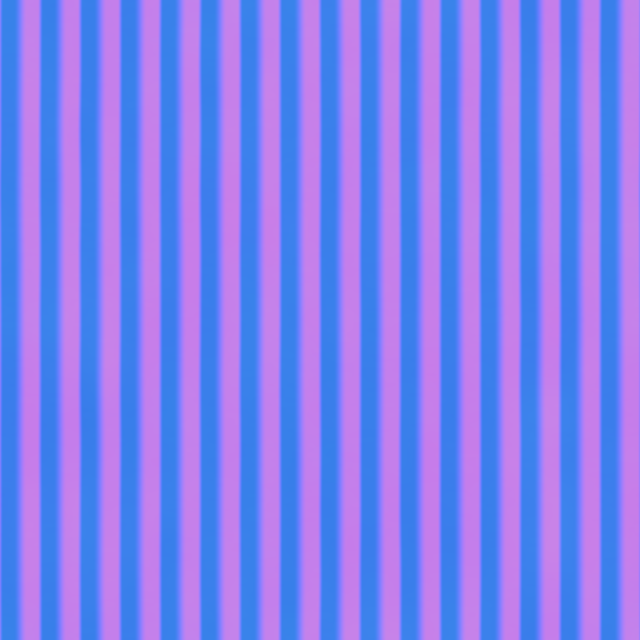
Write a Shadertoy shader that draws this texture map.

```glsl
// Tangent-space normal map of sixteen upright corrugated ridges.
// Each period has a broad rounded turn and a tight one between two flat slopes;
// wrapping value noise adds faint dents, so the tile repeats without a seam.

const float RIDGES = 16.0;
const float LEFT_TILT = -0.54;
const float RIGHT_TILT = 0.55;

// Integer hash of a lattice cell, 0 to 1
float hash(ivec2 cell, int seed) {
    uint h = uint(cell.x) * 1597334677u ^ uint(cell.y) * 3812015801u ^ uint(seed) * 2654435769u;
    h = (h ^ (h >> 16)) * 2246822519u;
    h = (h ^ (h >> 13)) * 3266489917u;
    h ^= h >> 16;
    return float(h & 65535u) / 65535.0;
}

// Value noise on a lattice that wraps after 'cells', -1 to 1
float wrapNoise(vec2 uv, ivec2 cells, int seed) {
    vec2 p = fract(uv) * vec2(cells);
    vec2 f = fract(p);
    ivec2 a = ivec2(floor(p)) % cells;
    ivec2 b = (a + 1) % cells;
    f = f * f * (3.0 - 2.0 * f);
    float low = mix(hash(a, seed), hash(ivec2(b.x, a.y), seed), f.x);
    float high = mix(hash(ivec2(a.x, b.y), seed), hash(b, seed), f.x);
    return 2.0 * mix(low, high, f.y) - 1.0;
}

// Soft step of given half width around a centre
float softStep(float centre, float halfWidth, float x) {
    return smoothstep(centre - halfWidth, centre + halfWidth, x);
}

// Sideways tilt across the ridges: tight turn near 0, broad turn near one half
float ridgeTilt(float x) {
    float phase = fract(x + 0.25) - 0.25;
    float tightTurn = 1.0 - softStep(0.005, 0.07, phase);
    float broadTurn = softStep(0.505, 0.165, phase);
    return mix(LEFT_TILT, RIGHT_TILT, max(tightTurn, broadTurn));
}

// Broad dents plus fine grain
float surfaceWear(vec2 uv, int seed) {
    float broad = wrapNoise(uv, ivec2(7, 6), seed);
    float medium = wrapNoise(uv, ivec2(24, 14), seed + 1);
    float grain = wrapNoise(uv, ivec2(64, 128), seed + 2);
    return 0.022 * broad + 0.014 * medium + 0.004 * grain;
}

void mainImage(out vec4 fragColor, in vec2 fragCoord) {
    vec2 uv = fragCoord / iResolution.xy;

    // Ridge slope with slight unevenness in both directions
    float wobble = 0.008 * wrapNoise(uv, ivec2(16, 10), 31);
    vec2 tilt = vec2(ridgeTilt(uv.x * RIDGES + wobble), 0.0);
    tilt += vec2(0.8 * surfaceWear(uv, 3), surfaceWear(uv, 17));

    // Unit normal packed into colour
    vec3 normal = vec3(tilt, sqrt(max(0.0, 1.0 - dot(tilt, tilt))));
    fragColor = vec4(0.5 + 0.5 * normal, 1.0);
}
```
